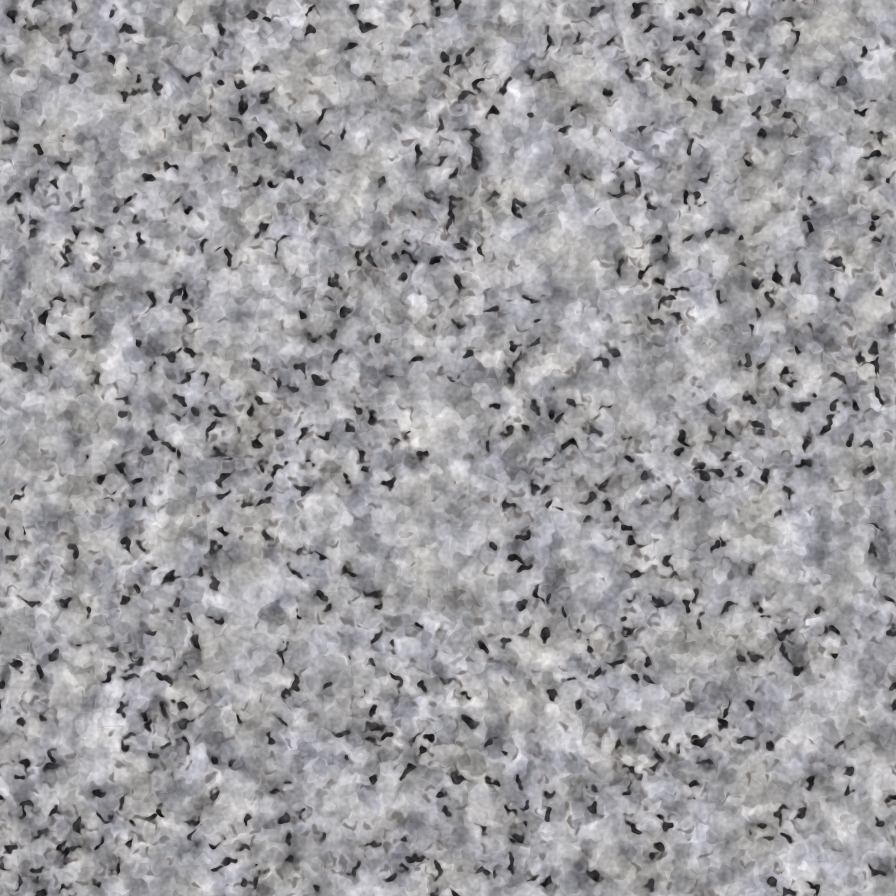
Write a Shadertoy shader that draws this texture.

```glsl
vec4 hash4(vec2 p) {
    vec4 q = fract(p.xyxy * vec4(0.1031, 0.1030, 0.0973, 0.1099));
    q += dot(q, q.wzxy + 33.33);
    return fract((q.xxyz + q.yzzw) * q.zywx);
}

// Gradient noise that wraps after n cells
float corner(vec2 cell, vec2 offset, float n, float seed) {
    float angle = 6.2832 * hash4(mod(cell, n) + seed).x;
    return dot(vec2(cos(angle), sin(angle)), offset);
}

float noise(vec2 uv, float n, float seed) {
    vec2 p = uv * n, i = floor(p), f = p - i;
    vec2 s = f * f * f * (f * (f * 6.0 - 15.0) + 10.0);
    vec2 e = vec2(1.0, 0.0);
    float low = mix(corner(i, f, n, seed), corner(i + e, f - e, n, seed), s.x);
    float high = mix(corner(i + e.yx, f - e.yx, n, seed), corner(i + 1.0, f - 1.0, n, seed), s.x);
    return mix(low, high, s.y);
}

// Soft-edged crystal cells, each with a random tone from -0.5 to 0.5
float grains(vec2 uv, float n, float seed) {
    vec2 p = uv * n;
    float tone = 0.0, total = 0.0;
    for (int y = -1; y <= 1; y++)
    for (int x = -1; x <= 1; x++) {
        vec2 cell = floor(p) + vec2(x, y);
        vec4 h = hash4(mod(cell, n) + seed);
        vec2 d = p - cell - h.xy;
        float weight = exp(-28.0 * dot(d, d)) + 1e-9;
        tone += weight * h.z;
        total += weight;
    }
    return tone / total - 0.5;
}

// Signed distance to scattered, bent and elongated flecks
float flecks(vec2 uv, float n, float seed, float density) {
    vec2 p = uv * n;
    float nearest = 1.0;
    for (int y = -1; y <= 1; y++)
    for (int x = -1; x <= 1; x++) {
        vec2 cell = floor(p) + vec2(x, y);
        vec4 h = hash4(mod(cell, n) + seed);
        vec4 shape = hash4(mod(cell, n) + seed + 51.0);
        float c = cos(6.2832 * h.z), s = sin(6.2832 * h.z);
        vec2 q = mat2(c, -s, s, c) * (p - cell - h.xy);
        q.y += (shape.z - 0.5) * 3.0 * q.x * q.x;
        float grown = smoothstep(0.0, 0.25, density - h.w);
        vec2 radii = mix(vec2(0.18, 0.10), vec2(0.42, 0.17), shape.xy) * max(grown, 0.02);
        float d = (length(q / radii) - 1.0) * radii.y + 0.2 * (1.0 - grown);
        nearest = min(nearest, d);
    }
    return nearest / n;
}

void mainImage(out vec4 fragColor, in vec2 fragCoord) {
    vec2 uv = fragCoord / iResolution.xy;
    vec2 ragged = uv + 0.007 * vec2(noise(uv, 90.0, 3.0), noise(uv, 90.0, 17.0));
    float cluster = noise(uv, 9.0, 5.0);
    float fine = noise(uv, 190.0, 29.0);

    // Pale feldspar mottling
    float tone = 0.685
        + 0.16 * grains(ragged, 48.0, 11.0)
        + 0.13 * grains(ragged, 96.0, 23.0)
        + 0.16 * noise(uv, 20.0, 31.0)
        + 0.16 * noise(ragged, 44.0, 37.0)
        + 0.08 * noise(uv, 92.0, 41.0)
        + 0.08 * fine;

    // Bluish grey quartz patches against warmer ground
    float quartz = smoothstep(0.08, 0.32, noise(ragged, 30.0, 43.0) + 0.3 * cluster);
    tone -= 0.09 * quartz;
    float cool = clamp(0.45 + 0.9 * noise(uv, 16.0, 47.0) + 0.4 * quartz, 0.0, 1.0);
    vec3 color = tone * mix(vec3(1.012, 1.0, 0.985), vec3(0.985, 0.985, 1.04), cool);

    // Faint brown-grey flecks
    float roughness = 0.003 * noise(uv, 150.0, 53.0);
    float faint = flecks(ragged, 58.0, 61.0, 0.5 + 0.6 * cluster) + roughness;
    color = mix(color, vec3(0.36, 0.33, 0.32), 0.6 * smoothstep(0.002, -0.002, faint));

    // Black mica flecks with a dusky rim
    float mica = flecks(ragged, 40.0, 71.0, 0.55 + 0.9 * cluster) + roughness;
    color *= 1.0 - vec3(0.13, 0.14, 0.15) * smoothstep(0.007, 0.0, mica);
    vec3 black = vec3(0.17, 0.17, 0.18) + 0.2 * noise(uv, 70.0, 79.0) + 0.08 * fine;
    color = mix(color, black, 0.95 * smoothstep(0.0014, -0.0014, mica));

    fragColor = vec4(clamp(color, 0.0, 1.0), 1.0);
}
```
